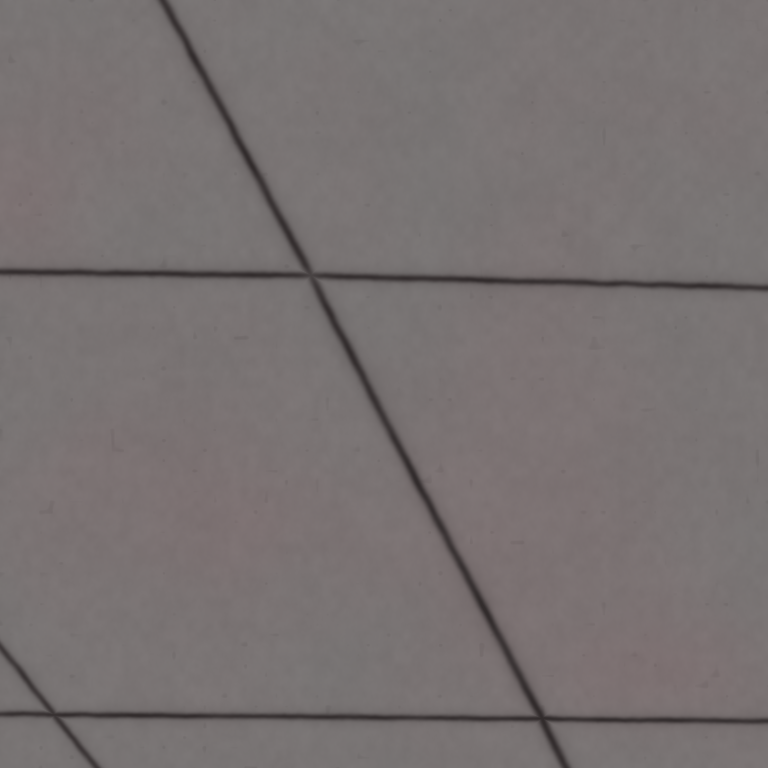
This texture is drawn by a WebGL 2 fragment shader. Its source:

```glsl
#version 300 es
precision highp float;
// Matte grey-mauve stone panels divided by thin, dark, slightly uneven joints.

uniform vec2 u_resolution;
out vec4 outColor;

const vec3 STONE = vec3(0.478, 0.452, 0.452);
const vec3 ROSE_TINT = vec3(0.012, -0.008, -0.005);
const vec3 JOINT = vec3(0.195, 0.172, 0.174);

float hash(vec2 p) {
  return fract(sin(dot(p, vec2(127.1, 311.7))) * 43758.5453);
}

float valueNoise(vec2 p) {
  vec2 cell = floor(p);
  vec2 f = fract(p);
  f = f * f * (3.0 - 2.0 * f);
  float low = mix(hash(cell), hash(cell + vec2(1.0, 0.0)), f.x);
  float high = mix(hash(cell + vec2(0.0, 1.0)), hash(cell + 1.0), f.x);
  return mix(low, high, f.y);
}

float fbm(vec2 p) {
  float sum = 0.0;
  float weight = 0.5;
  for (int i = 0; i < 4; i++) {
    sum += weight * (valueNoise(p) - 0.5);
    p = mat2(0.8, -0.6, 0.6, 0.8) * p * 2.03 + 17.3;
    weight *= 0.5;
  }
  return sum;
}

float segmentDistance(vec2 p, vec2 a, vec2 b) {
  vec2 along = b - a;
  float t = clamp(dot(p - a, along) / dot(along, along), 0.0, 1.0);
  return length(p - a - along * t);
}

// Dark core with a faint soiled fringe.
float jointShade(float d, float width) {
  float core = exp(-pow(d / width, 2.0));
  float fringe = exp(-pow(d / (width * 2.8), 2.0));
  return 0.85 * core + 0.13 * fringe;
}

float blob(vec2 p, vec2 center, vec2 radius) {
  vec2 q = (p - center) / radius;
  return exp(-dot(q, q));
}

// Broad warm patches, fine mottling and sparse pits.
vec3 stoneColor(vec2 p) {
  float warmth = blob(p, vec2(0.02, 0.76), vec2(0.10, 0.10))
               + blob(p, vec2(0.24, 0.34), vec2(0.28, 0.12))
               + blob(p, vec2(0.69, 0.42), vec2(0.14, 0.24))
               + blob(p, vec2(0.86, 0.13), vec2(0.20, 0.10));
  vec3 color = STONE + ROSE_TINT * (warmth - 0.3 + 1.2 * fbm(p * 7.0));
  color += 0.018 * fbm(p * 16.0);
  color += 0.030 * fbm(p * vec2(85.0, 70.0));
  float pit = smoothstep(0.91, 0.99, valueNoise(p * 75.0 + 9.0));
  return color - 0.025 * pit;
}

void main() {
  vec2 uv = gl_FragCoord.xy / u_resolution;

  // Small wobble roughens the joint edges.
  vec2 wobble = vec2(fbm(uv * 38.0), fbm(uv * 38.0 + 41.0));
  vec2 p = uv + 0.0028 * wobble;

  vec2 crossing = vec2(0.405, 0.641);
  float upper = min(segmentDistance(p, vec2(-0.05, 0.6465), crossing),
                    segmentDistance(p, crossing, vec2(1.05, 0.624)));
  float lower = segmentDistance(p, vec2(-0.05, 0.0706), vec2(1.05, 0.0606));

  vec2 bend = vec2(0.501, 0.453);
  float slant = min(segmentDistance(p, vec2(0.1855, 1.05), crossing),
                    segmentDistance(p, crossing, bend));
  slant = min(slant, segmentDistance(p, bend, vec2(0.703, 0.069)));
  slant = min(slant, segmentDistance(p, vec2(0.703, 0.069), vec2(0.762, -0.05)));
  float corner = segmentDistance(p, vec2(-0.041, 0.21), vec2(0.168, -0.053));

  // Joint darkness varies gently and weakens where the joints meet.
  float wear = 0.94 + 0.35 * fbm(uv * 24.0);
  float shade = max(jointShade(upper, 0.0046), jointShade(lower, 0.0040));
  shade = max(shade, jointShade(slant, 0.0058));
  shade = max(shade, 0.92 * jointShade(corner, 0.0046));
  shade *= wear * (1.0 - 0.25 * blob(uv, crossing, vec2(0.012)));

  vec3 color = mix(stoneColor(uv), JOINT, clamp(shade, 0.0, 1.0));
  outColor = vec4(color, 1.0);
}
```
